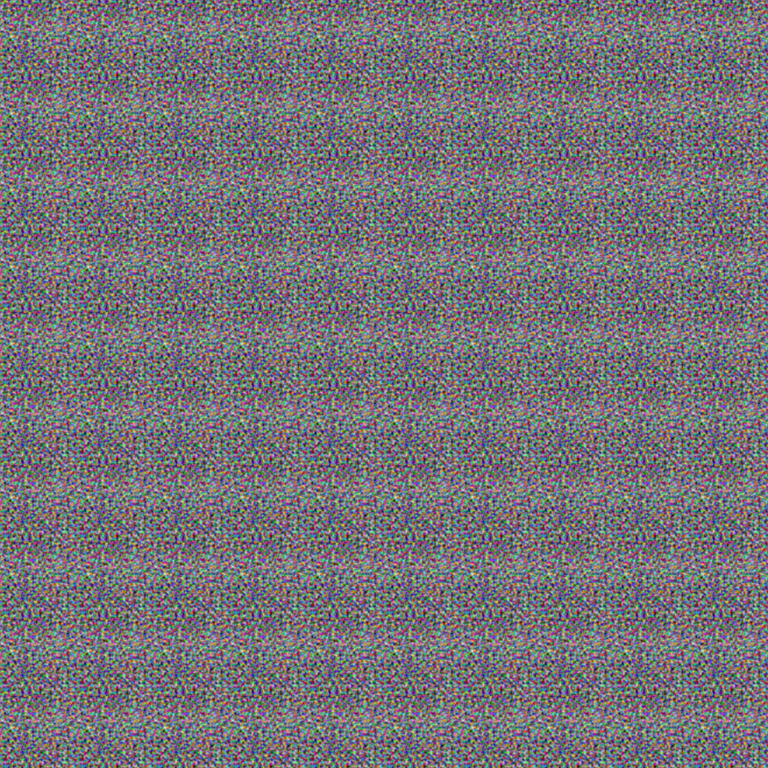
Give the GLSL for this pattern, as a WebGL 2 fragment shader.

```glsl
#version 300 es
precision highp float;
precision highp int;

uniform vec2 u_resolution;
out vec4 fragColor;

const float TAU = 6.2831853;
const float REPEATS = 10.0;        // tiles across and down
const float GRAIN_CELLS = 22.0;    // main grain cells per tile
const float SPECK_CELLS = 33.0;    // finer grain cells per tile
const float PATCH_CELLS = 5.0;     // soft tint cells per tile
const float GRAIN_CONTRAST = 0.62;
const float SPECK_CONTRAST = 0.40;
const float PATCH_CONTRAST = 0.10;
const float BAND_CONTRAST = 0.028;
const float COLUMN_CONTRAST = 0.013;
const float BAND_CENTER = 0.59;    // height of the light band in a tile
const float COLUMN_CENTER = 0.87;  // place of the light column in a tile
const vec3 BASE_COLOR = vec3(0.463, 0.452, 0.472);

// Integer hash giving one random angle per color channel
vec3 hashAngles(vec2 cell, uint seed) {
    uvec3 v = uvec3(uvec2(cell), seed) * 1664525u + 12345u;
    for (int i = 0; i < 2; i++) {
        v.x += v.y * v.z;
        v.y += v.z * v.x;
        v.z += v.x * v.y;
        v ^= v >> 16u;
    }
    return vec3(v & 65535u) / 65536.0 * TAU;
}

// Dot product of each channel's gradient with the corner offset
vec3 cornerSlope(vec2 cell, vec2 offset, float period, uint seed) {
    vec3 angle = hashAngles(mod(cell, period), seed);
    return cos(angle) * offset.x + sin(angle) * offset.y;
}

// Three-channel gradient noise that wraps after period cells
vec3 gradientNoise(vec2 p, float period, uint seed) {
    vec2 cell = floor(p);
    vec2 f = p - cell;
    vec2 w = f * f * f * (f * (f * 6.0 - 15.0) + 10.0);
    vec2 e = vec2(1.0, 0.0);
    vec3 low = mix(cornerSlope(cell, f, period, seed),
                   cornerSlope(cell + e.xy, f - e.xy, period, seed), w.x);
    vec3 high = mix(cornerSlope(cell + e.yx, f - e.yx, period, seed),
                    cornerSlope(cell + e.xx, f - e.xx, period, seed), w.x);
    return mix(low, high, w.y);
}

// Two unrelated lattices give irregular specks
vec3 colorGrain(vec2 tile) {
    return GRAIN_CONTRAST * gradientNoise(tile * GRAIN_CELLS, GRAIN_CELLS, 11u)
         + SPECK_CONTRAST * gradientNoise(tile * SPECK_CELLS, SPECK_CELLS, 29u);
}

// Soft light rows and columns
float tileShading(vec2 tile) {
    float row = TAU * (tile.y - BAND_CENTER);
    float column = TAU * (tile.x - COLUMN_CENTER);
    float band = 0.75 * cos(row) + 0.25 * cos(2.0 * row);
    return BAND_CONTRAST * band + COLUMN_CONTRAST * cos(column);
}

void main() {
    vec2 uv = gl_FragCoord.xy / u_resolution;
    vec2 tile = fract(uv * REPEATS);

    vec3 color = BASE_COLOR + tileShading(tile);
    color += PATCH_CONTRAST * gradientNoise(tile * PATCH_CELLS, PATCH_CELLS, 47u);
    color += colorGrain(tile);

    fragColor = vec4(clamp(color, 0.0, 1.0), 1.0);
}
```
